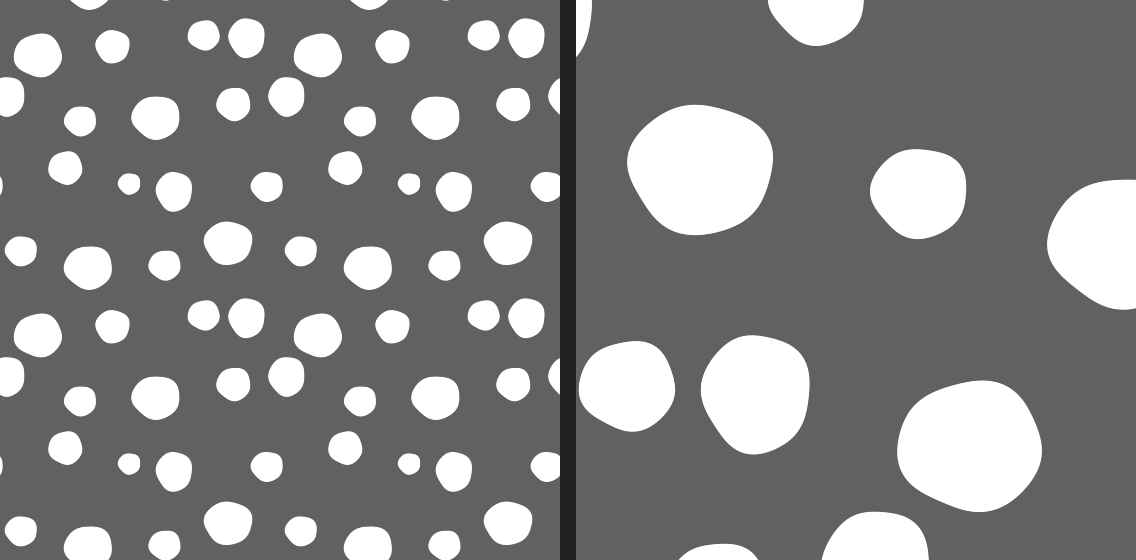
Left, the full canvas; right, a detail of the centre.
Reproduce this pattern procedurally as a Shadertoy shader.

```glsl
// White, slightly lumpy pebble dots scattered on flat grey. A tile of 4 x 4 dots
// repeats 2 x 2 times: each dot sits in a staggered grid cell, is nudged by a hash
// and drawn as a circle whose radius varies with the angle.

const float DOTS = 4.0;   // dots along each side of a tile
const float TILES = 2.0;  // tiles along each side of the canvas

vec3 hash32(vec2 p) {
    vec3 h = fract(p.xyx * vec3(0.1031, 0.1030, 0.0973));
    h += dot(h, h.yxz + 33.33);
    return fract((h.xxy + h.yzz) * h.zyx);
}

// Mean radius in cells and width-to-height ratio, by size rank 0 to 15
vec2 dotSize(float rank) {
    return rank < 4.0  ? vec2(0.326, 1.11)
         : rank < 7.0  ? vec2(0.270, 0.91)
         : rank < 10.0 ? vec2(0.240, 1.02)
         : rank < 15.0 ? vec2(0.221, 1.07)
                       : vec2(0.156, 1.05);
}

// Rounded pebble with a flattened lower left side
float pebble(vec2 q, vec2 size, float turn) {
    q *= vec2(inversesqrt(size.y), sqrt(size.y));
    float angle = atan(q.y, q.x) + turn;
    float wobble = 0.03 * cos(3.0 * angle - 2.36) + 0.02 * cos(5.0 * angle + 2.36);
    return length(q) - size.x * (1.0 + wobble);
}

float dotField(vec2 p) {
    float nearest = 1.0;
    for (int j = -1; j <= 1; j++) {
        float row = floor(p.y) + float(j);
        float stagger = 0.5 * mod(row, 2.0);
        for (int i = -1; i <= 1; i++) {
            vec2 cell = vec2(floor(p.x - stagger) + float(i), row);

            // Wrapped cell indices make every tile identical
            vec2 id = mod(cell, DOTS);
            float rank = mod(7.0 * (id.x + DOTS * id.y) + 12.0, DOTS * DOTS);
            vec2 size = dotSize(rank);
            vec3 rnd = hash32(id + 7.0);

            // Small dots have more room to wander than large ones
            vec2 nudge = (2.0 * rnd.xy - 1.0) * (0.5 - size.x) * vec2(1.0, 1.2);
            vec2 centre = cell + vec2(0.5 + stagger, 0.5) + nudge;
            nearest = min(nearest, pebble(p - centre, size, 0.7 * (rnd.z - 0.5)));
        }
    }
    return nearest;
}

void mainImage(out vec4 fragColor, in vec2 fragCoord) {
    vec2 p = fragCoord / iResolution.xy * DOTS * TILES + vec2(0.3, 0.15);
    float edge = 0.6 * DOTS * TILES / iResolution.y;
    float ink = 1.0 - smoothstep(-edge, edge, dotField(p));
    fragColor = vec4(mix(vec3(0.38), vec3(1.0), ink), 1.0);
}
```
